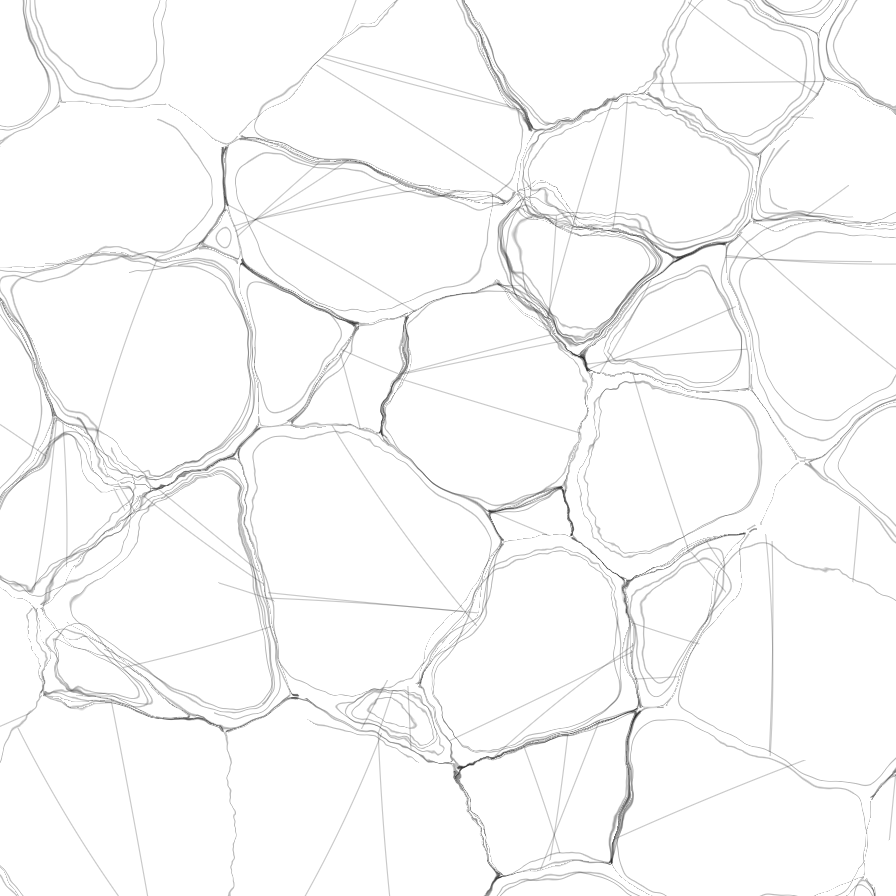
Give the GLSL for this pattern, as a Shadertoy shader.

```glsl
// A web of fine grey strands on white: many faint strands follow the borders of
// a weighted Voronoi diagram, each with its own drift and corner rounding.
// Strands gather into dark bundles at the junctions; straight fans cross the cells.

const float CELLS = 5.8;            // grid cells across the canvas
const int STRANDS = 11;             // strand layers
const int SITES = 25;               // 5 x 5 neighbourhood
const float HALF_WIDTH = 0.00065;   // strand half width in canvas units
const float STRAND_OPACITY = 0.29;
const vec3 PAPER = vec3(1.0);
const vec3 INK = vec3(0.08);

vec3 hash3(vec2 p, float seed) {
    vec3 q = fract(vec3(p.xyx + seed * 7.31) * vec3(0.1031, 0.1030, 0.0973));
    q += dot(q, q.yxz + 33.33);
    return fract((q.xxy + q.yzz) * q.zyx);
}

vec2 gradientAt(vec2 cell) {
    float angle = 6.2832 * hash3(cell, 3.7).x;
    return vec2(cos(angle), sin(angle));
}

float gradientNoise(vec2 p) {
    vec2 i = floor(p), f = fract(p), o = vec2(1.0, 0.0);
    vec2 u = f * f * f * (f * (f * 6.0 - 15.0) + 10.0);
    float a = dot(gradientAt(i), f);
    float b = dot(gradientAt(i + o), f - o);
    float c = dot(gradientAt(i + o.yx), f - o.yx);
    float d = dot(gradientAt(i + 1.0), f - 1.0);
    return mix(mix(a, b, u.x), mix(c, d, u.x), u.y);
}

vec2 drift(vec2 p, float seed) {
    return vec2(gradientNoise(p + seed * 17.3), gradientNoise(p + seed * 29.7 + 51.4));
}

vec2 siteId(vec2 base, int i) {
    return base + vec2(i % 5 - 2, i / 5 - 2);
}

// Site position in xy, size weight in z
vec3 makeSite(vec2 id) {
    vec3 h = hash3(id, 11.0);
    return vec3(id + 0.08 + 0.84 * h.xy, 0.72 * h.z * h.z);
}

float powerDistance(vec2 p, vec3 site) {
    vec2 v = p - site.xy;
    return dot(v, v) - site.z;
}

// Antialiased strand coverage at a distance given in canvas units
float strandInk(float dist, float pixel) {
    return STRAND_OPACITY * clamp((HALF_WIDTH - abs(dist)) / pixel + 0.5, 0.0, 1.0);
}

// Straight line of a fan that leaves a pivot near the cell border
float fanDistance(vec2 p, vec3 site, vec2 id, vec3 h) {
    float turn = 6.2832 * hash3(id, 23.0).x;
    vec2 outward = vec2(cos(turn), sin(turn));
    vec2 v = p - site.xy - outward * (0.45 + 0.45 * site.z);
    float angle = turn + (h.x - 0.5) * 1.5;
    vec2 along = vec2(cos(angle), sin(angle));
    float t = dot(v, along);
    return v.x * along.y - v.y * along.x + 0.12 * (h.y - 0.5) * t * t;
}

void mainImage(out vec4 fragColor, in vec2 fragCoord) {
    float pixel = 1.0 / iResolution.y;
    vec2 uv = fragCoord * pixel;
    vec2 p = uv * CELLS + 40.0;
    vec2 base = floor(p);

    // Shared jagged wobble, rougher in some regions
    float rough = smoothstep(-0.2, 0.5, gradientNoise(p * 0.9 + 7.0));
    vec2 q = p + 0.10 * drift(p * 2.3, 1.0) + mix(0.015, 0.045, rough) * drift(p * 9.0, 2.0)
           + 0.016 * rough * drift(p * 26.0, 3.0);

    // Collect sites and the three lowest power distances
    vec3 sites[SITES];
    vec3 lowest = vec3(9.0);
    for (int i = 0; i < SITES; i++) {
        sites[i] = makeSite(siteId(base, i));
        float d = powerDistance(q, sites[i]);
        if (d < lowest.x) lowest = vec3(d, lowest.xy);
        else if (d < lowest.y) lowest = vec3(lowest.x, d, lowest.y);
        else if (d < lowest.z) lowest.z = d;
    }

    // Strands spread along the borders and pinch at junctions
    float pinch = smoothstep(0.0, 0.6, lowest.z - lowest.x);
    float loose = smoothstep(-0.1, 0.5, gradientNoise(p * 0.8 + 21.0));
    float spread = 0.018 + mix(0.03, 0.34, loose) * pinch;
    float centre = 1.0 - smoothstep(0.25, 0.65, length(uv - vec2(0.52, 0.47)));

    float light = 1.0;
    for (int n = 0; n < STRANDS; n++) {
        float seed = float(n) + 1.0;
        vec2 s = q + spread * drift(p * 1.3, seed);

        // Owner cell
        int own = 0;
        float ownPower = 99.0;
        for (int i = 0; i < SITES; i++) {
            float d = powerDistance(s, sites[i]);
            if (d < ownPower) { ownPower = d; own = i; }
        }
        vec2 ownId = siteId(base, own);
        vec3 h = hash3(ownId, seed + 31.0);
        bool rounded = h.z < 0.3;
        float sharpness = rounded ? mix(7.0, 22.0, h.x) : 70.0;

        // Smooth minimum of the border distances, with its gradient
        float sum = 1e-30, nearest = 99.0;
        vec2 slope = vec2(0.0), nextId = ownId;
        for (int i = 0; i < SITES; i++) {
            if (i == own) continue;
            vec2 gap = sites[own].xy - sites[i].xy;
            float span = length(gap);
            float d = 0.5 * (powerDistance(s, sites[i]) - ownPower) / span;
            float e = exp(-sharpness * d);
            sum += e;
            slope += e * gap / span;
            if (d < nearest) { nearest = d; nextId = siteId(base, i); }
        }
        float border = -log(sum) / sharpness - (rounded ? 0.05 * h.y : 0.0);
        border /= max(length(slope) / sum, 0.4);

        // Busy borders keep most strands, quiet ones only a few
        vec2 key = rounded ? ownId * 2.0 : ownId + nextId;
        float busy = hash3(key, 5.0).x;
        float keep = mix(0.14, 0.95, busy * busy) * mix(0.5, 1.15, centre);
        if (hash3(key, seed + 57.0).y < keep) light *= 1.0 - strandInk(border / CELLS, pixel);

        // Fans across the cell
        vec3 f = hash3(ownId, seed + 83.0);
        if (f.z < mix(0.06, 0.26, centre))
            light *= 1.0 - 0.8 * strandInk(fanDistance(p, sites[own], ownId, f) / CELLS, pixel);
    }
    fragColor = vec4(mix(INK, PAPER, light), 1.0);
}
```
